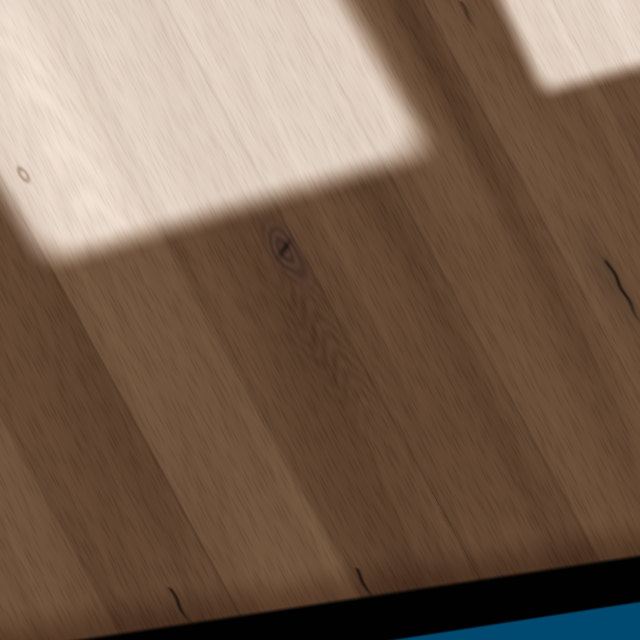
Write a Shadertoy shader that draws this texture.

```glsl
float hash(vec2 p) {
    return fract(sin(dot(p, vec2(127.1, 311.7))) * 43758.5453);
}

// Distance to the nearest jittered cell point.
float cellular(vec2 p) {
    vec2 cell = floor(p), f = fract(p);
    float nearest = 2.0;
    for (int j = -1; j <= 1; j++)
        for (int i = -1; i <= 1; i++) {
            vec2 o = vec2(i, j), c = cell + o;
            vec2 jitter = vec2(hash(c), hash(c + 37.0));
            nearest = min(nearest, length(o + jitter - f));
        }
    return nearest;
}

// Long wandering fibres from layered, warped sines.
float fibres(vec2 g, float seed) {
    float sum = 0.0, amp = 0.5, freq = 34.0, warp = seed * 9.0;
    for (int i = 0; i < 6; i++) {
        float w = sin(g.x * freq + g.y * (3.0 + float(i) * 2.3) + warp);
        sum += amp * w;
        warp += 1.4 * w + seed * 5.0 + sin(g.y * 7.0 + float(i) * 2.0);
        freq *= 1.75;
        amp *= 0.76;
    }
    return sum;
}

float bump(float x, float width) {
    return exp(-x * x / (width * width));
}

float smoothMax(float a, float b, float k) {
    float h = max(k - abs(a - b), 0.0) / k;
    return max(a, b) + h * h * k * 0.25;
}

// Tapered split running along the grain.
float crack(vec2 g, vec2 start, float len) {
    float t = (g.y - start.y) / len;
    float wobble = 0.0015 * sin(g.y * 150.0);
    float span = smoothstep(0.0, 0.1, t) * smoothstep(1.0, 0.4, t);
    return span * bump(g.x - start.x - wobble, 0.0032);
}

// Soft-edged sunlit panes; q.y runs downwards.
float sunlight(vec2 q) {
    float bottom = (q.y - 0.405 + 0.29 * (q.x - 0.1)) * 0.96;
    float right = (q.x - 0.54 - 0.58 * q.y) * 0.865;
    float left = (0.62 * q.y - 0.185 - q.x) * 0.85;
    float paneA = smoothMax(smoothMax(bottom, right, 0.06), left, 0.05);
    float bottomB = (q.y - 0.146 + 0.27 * (q.x - 0.85)) * 0.965;
    float leftB = (0.78 + 0.46 * q.y - q.x) * 0.91;
    float paneB = smoothMax(bottomB, leftB, 0.03);
    return max(smoothstep(0.025, -0.03, paneA), smoothstep(0.016, -0.02, paneB));
}

void mainImage(out vec4 fragColor, in vec2 fragCoord) {
    vec2 q = fragCoord / iResolution.xy;
    q.y = 1.0 - q.y;

    // Slanted boards: g.x crosses the grain, g.y follows it.
    vec2 g = vec2(q.x - 0.545 * q.y, q.y);
    float board = (g.x - 0.053) / 0.2025;
    float id = floor(board), across = fract(board);
    float seed = hash(vec2(id, 4.0));
    float tones[8] = float[8](0.62, 0.36, 0.72, 0.34, 0.42, 0.58, 0.62, 0.54);
    int k = clamp(int(id) + 3, 0, 7);
    float seamSide = smoothstep(0.0, 0.025, across);
    float tone = mix(tones[max(k - 1, 0)], tones[k], seamSide);

    // Broad streaks within the boards.
    tone -= 0.34 * bump(g.x - 0.625, 0.03) * smoothstep(0.75, 0.3, g.y);
    tone -= 0.16 * bump(g.x - 0.41, 0.03);
    tone += 0.13 * bump(g.x - 0.033, 0.018);
    tone += 0.10 * bump(g.x - 0.272, 0.014) * smoothstep(0.35, 0.7, g.y);
    tone += 0.07 * sin(g.x * 23.0 + 2.0 * sin(g.y * 6.0 + seed * 9.0));

    // Fibres bend around the knot; pores are stretched cells.
    vec2 toKnot = (g - vec2(0.233, 0.395)) / vec2(0.028, 0.055);
    float ring = length(toKnot), inBoard = step(id, 0.5) * step(-0.5, id);
    float knot = inBoard * smoothstep(1.35, 0.35, ring);
    vec2 bent = g;
    bent.x += inBoard * 0.012 * sign(toKnot.x) * exp(-ring);
    float fibre = fibres(bent, seed);
    vec2 poreSpace = vec2(bent.x * 150.0 + g.y * 5.0, g.y * 17.0 + seed * 30.0);
    float pores = smoothstep(0.42, 0.08, cellular(poreSpace));
    float fine = cellular(vec2(bent.x * 310.0, g.y * 24.0 + seed * 50.0)) - 0.5;
    float grain = 0.10 * fibre - 0.17 * pores + 0.13 * fine;

    // Mottled figure trailing below the knot.
    vec2 figure = (g - vec2(0.218, 0.53)) / vec2(0.045, 0.13);
    float mottle = inBoard * exp(-dot(figure, figure));
    grain -= mottle * (0.15 + 0.10 * sin(g.y * 210.0 + 5.0 * sin(g.x * 90.0)));

    vec3 wood = mix(vec3(0.315, 0.215, 0.148), vec3(0.49, 0.372, 0.272), tone + grain);
    float rings = 0.5 + 0.5 * sin(ring * 17.0 + 1.5 * sin(toKnot.y * 4.0 + toKnot.x * 3.0));
    wood = mix(wood, vec3(0.25, 0.165, 0.13) + 0.07 * rings, knot * 0.8);
    float heart = bump(toKnot.y + 0.12 + 0.4 * toKnot.x, 0.09) * bump(toKnot.x, 0.5);
    wood *= 1.0 - 0.55 * heart * inBoard;

    // Splits and a dusky halo around the long one.
    float splits = crack(g, vec2(0.726, 0.4), 0.13) + crack(g, vec2(-0.235, 0.915), 0.07)
                 + crack(g, vec2(0.072, 0.885), 0.06) + 0.6 * crack(g, vec2(0.718, 0.0), 0.05);
    wood *= 1.0 - 0.6 * min(splits, 1.0);
    wood *= 1.0 - 0.14 * bump(g.x - 0.715, 0.025) * bump(g.y - 0.43, 0.08);
    float seam = bump(min(across, 1.0 - across), 0.015);
    wood *= 1.0 - 0.09 * seam;

    // Sunlit wood with nested arches on the left board.
    float arch = g.y - 0.06 - 28.0 * pow(g.x + 0.035, 2.0) + 0.012 * sin(g.y * 25.0);
    float archMask = bump(g.x + 0.035, 0.065) * smoothstep(0.0, 0.06, g.y);
    float arches = archMask * sin(arch * 85.0 + 2.0 * sin(arch * 19.0));
    vec3 pale = vec3(0.89, 0.827, 0.772) + vec3(0.15, 0.18, 0.2) * grain;
    pale += 0.014 * arches + 0.025 * archMask + 0.035 * (tone - 0.5);
    pale -= vec3(0.03, 0.035, 0.04) * seam;
    vec2 eye = (g - vec2(-0.112, 0.273)) / vec2(0.008, 0.013);
    pale -= vec3(0.18, 0.21, 0.22) * bump(length(eye) - 0.7, 0.35);

    float light = sunlight(q);
    vec3 color = mix(wood, pale, light);
    color += vec3(0.05, 0.02, 0.0) * light * (1.0 - light);

    // Dark border and blue strip along the bottom.
    float border = q.y - 0.869 - 0.15 * (1.0 - q.x);
    color *= 1.0 - vec3(0.22, 0.28, 0.32) * smoothstep(-0.07, 0.0, border);
    color = mix(color, vec3(0.004, 0.003, 0.003), smoothstep(-0.005, 0.004, border));
    float strip = q.y - 0.94 - 0.154 * (1.0 - q.x);
    color = mix(color, vec3(0.0, 0.285, 0.44), smoothstep(-0.002, 0.003, strip));

    fragColor = vec4(clamp(color, 0.0, 1.0), 1.0);
}
```
